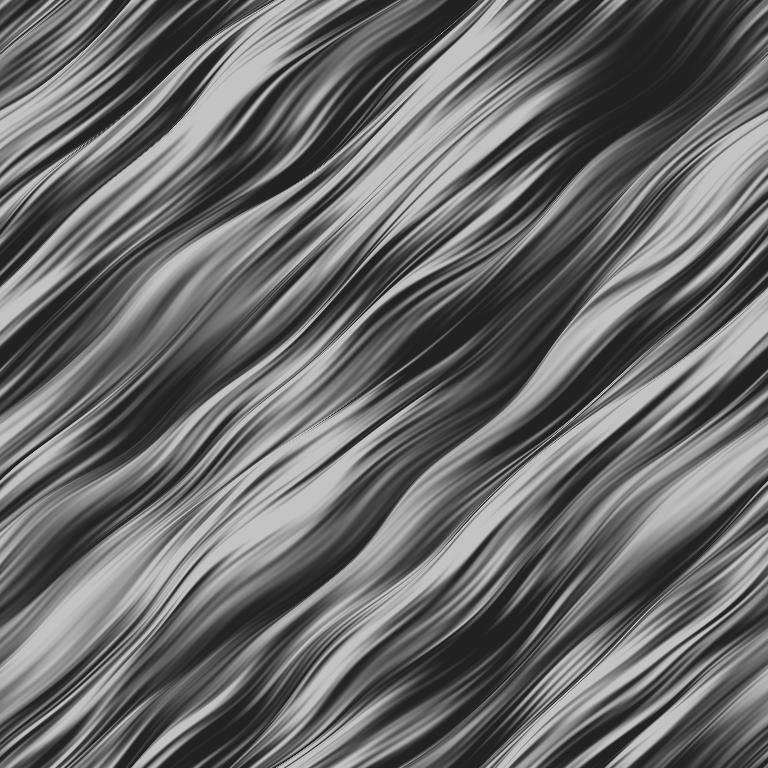
Write a three.js fragment shader that draws this texture.

```glsl
// Silky grey strands running diagonally, like brushed fur or flowing rock.
// Skewed gradient noise that wraps on the unit square makes narrow bands; these are
// bent, steepened into sharp upper edges, and overlaid with finer strands.

varying vec2 vUv;

const vec3 DARK = vec3(0.13);
const vec3 LIGHT = vec3(0.765);
const float TONE_GAMMA = 1.2;      // above 1 favours the dark tones
const float TONE_SPREAD = 0.56;    // noise height that reaches full light or dark

// Whole cell counts per unit of x and y keep every layer tileable.
const vec2 GRAIN = vec2(-8.0, 9.0);     // across the strands
const vec2 UP = vec2(-0.664, 0.747);    // unit vector of GRAIN
const float BEND = 0.03;
const float STEEPEN = 0.06;
const float STRAND_DRIFT = 0.6;         // share of the steepening strands follow
const float STRAND_AMOUNT = 1.0;
const float STRAND_FALLOFF = 0.85;

float hash(vec2 p) {
  return fract(sin(dot(p, vec2(127.1, 311.7))) * 43758.5453);
}

// Gradient at one cell corner; the cell is reduced to its wrapped identity.
float corner(vec2 cell, vec2 offset, vec2 along, vec2 across, float seed) {
  float cells = along.x * across.y - along.y * across.x;
  vec2 id = vec2(across.y * cell.x - along.y * cell.y,
                 along.x * cell.y - across.x * cell.x);
  id = floor(mod(id + 0.5, cells));
  float angle = 6.2831853 * hash(id + seed * 17.3);
  return dot(vec2(cos(angle), sin(angle)), offset);
}

// Gradient noise on a skewed grid, periodic in x and y with period 1.
float skewNoise(vec2 p, vec2 along, vec2 across, float seed) {
  vec2 q = vec2(dot(along, p), dot(across, p));
  vec2 cell = floor(q);
  vec2 f = q - cell;
  vec2 w = f * f * f * (f * (f * 6.0 - 15.0) + 10.0);
  vec2 e = vec2(1.0, 0.0);
  float a = corner(cell, f, along, across, seed);
  float b = corner(cell + e.xy, f - e.xy, along, across, seed);
  float c = corner(cell + e.yx, f - e.yx, along, across, seed);
  float d = corner(cell + e.xx, f - e.xx, along, across, seed);
  return mix(mix(a, b, w.x), mix(c, d, w.x), w.y);
}

// Light and dark bands in three widths.
float bands(vec2 p) {
  return 0.2 * skewNoise(p, vec2(1.0, 1.0), vec2(-4.0, 5.0), 1.0)
       + 0.72 * skewNoise(p, vec2(1.0, 1.0), GRAIN, 2.0)
       + 0.8 * skewNoise(p, vec2(2.0, 2.0), GRAIN * 2.0, 3.0);
}

// Fine strands, each layer thinner, shorter and fainter.
float strands(vec2 p) {
  float sum = 0.0;
  float amplitude = 1.0;
  float fineness = 4.0;
  vec2 along = vec2(2.0, 2.0);
  for (int i = 0; i < 4; i++) {
    sum += amplitude * skewNoise(p, along, GRAIN * fineness, 4.0 + float(i));
    amplitude *= STRAND_FALLOFF;
    fineness += 5.0;
    along += 1.0;
  }
  return sum;
}

void main() {
  // Gentle sideways bends in the flow.
  float bend = skewNoise(vUv, vec2(3.0, 3.0), vec2(-3.0, 4.0), 8.0);
  vec2 p = vUv + UP * BEND * bend;

  // Light areas push upward, which sharpens their upper edge.
  float height = 0.0;
  for (int i = 0; i < 5; i++) {
    height = mix(height, bands(p - UP * STEEPEN * height), 0.5);
  }
  vec2 drift = UP * STEEPEN * height;

  // Some stretches stay smooth, others are thick with strands.
  float patches = skewNoise(p, vec2(2.0, 2.0), vec2(-5.0, 6.0), 9.0);
  float density = mix(0.3, 1.0, smoothstep(-0.3, 0.15, patches));
  float tone = bands(p - drift)
             + STRAND_AMOUNT * density * strands(p - STRAND_DRIFT * drift);

  // Even out the tones between dark and light.
  float shade = pow(smoothstep(-TONE_SPREAD, TONE_SPREAD, tone), TONE_GAMMA);
  gl_FragColor = vec4(mix(DARK, LIGHT, shade), 1.0);
}
```
